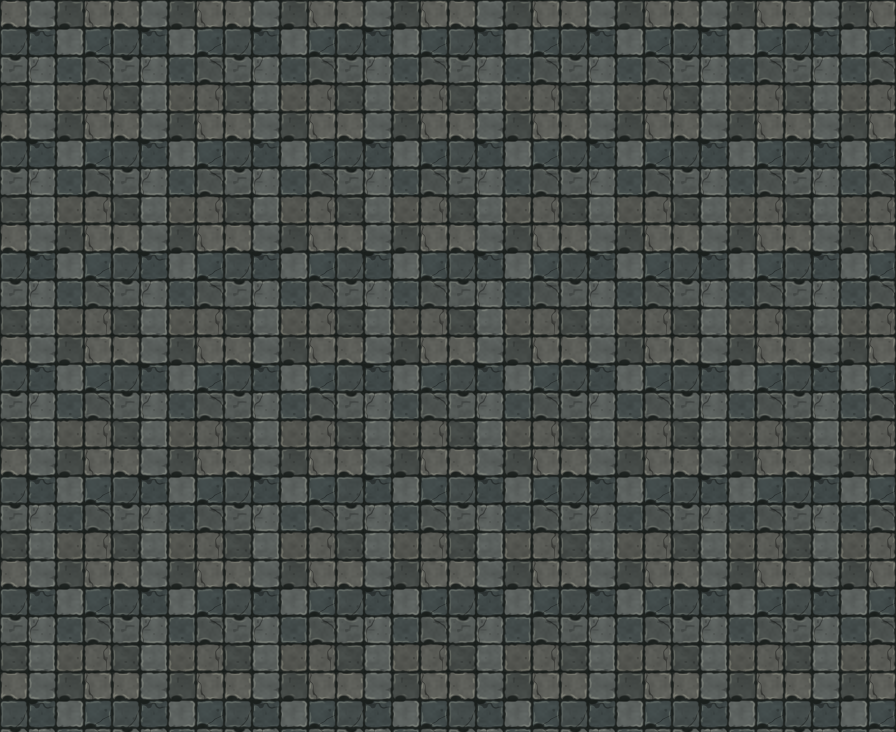
Give the GLSL for this texture, as a Shadertoy shader.

```glsl
// Worn grey-green stone tiles in a grid, with tones repeating every four by four tiles.

float hash(vec2 p) {
    return fract(sin(dot(p, vec2(127.1, 311.7))) * 43758.5453);
}

float noise(vec2 p) {
    vec2 i = floor(p), f = fract(p);
    f = f * f * (3.0 - 2.0 * f);
    return mix(mix(hash(i), hash(i + vec2(1, 0)), f.x),
               mix(hash(i + vec2(0, 1)), hash(i + vec2(1, 1)), f.x), f.y);
}

float roundedBox(vec2 p, float halfSize, float radius) {
    vec2 q = abs(p) - halfSize + radius;
    return length(max(q, 0.0)) + min(max(q.x, q.y), 0.0) - radius;
}

// Base brightness of each tile in the block, one column of the matrix per row
const mat4 TONES = mat4(0.345, 0.355, 0.265, 0.350,
                        0.280, 0.265, 0.365, 0.265,
                        0.330, 0.355, 0.275, 0.305,
                        0.265, 0.355, 0.310, 0.335);

vec3 stoneTiles(vec2 p) {
    vec2 id = mod(floor(p), 4.0);
    vec2 f = fract(p) - 0.5;
    vec2 grain = f + id * 17.0 + 5.0;
    float tone = TONES[int(id.y)][int(id.x)];

    // Uneven outline with a chip along the top or bottom of some tiles
    float d = roundedBox(f, 0.475, 0.11) + 0.05 * (noise(grain * 9.0) - 0.4);
    float side = hash(id + 7.0) < 0.7 ? -0.48 : 0.48;
    vec2 chip = vec2(0.7 * hash(id + 3.0) - 0.35, side);
    float chipSize = 0.13 * step(0.5, hash(id + 11.0));
    d = max(d, chipSize - length((f - chip) * vec2(0.7, 1.0)));

    // Mineral tint: warm on the first and last rows, cool on the dark tiles
    float warmth = (id.y == 0.0 || id.y == 3.0) && id.x != 1.0 ? 0.013 : 0.0;
    warmth -= 0.012 * smoothstep(0.31, 0.26, tone);
    vec3 color = tone + vec3(-0.002, 0.020, 0.010) + warmth * vec3(1.0, -0.2, -1.0);

    // Mottled face and small pits
    float mottle = 0.65 * noise(grain * 4.0) + 0.35 * noise(grain * 11.0);
    color *= 1.0 + 0.22 * (mottle - 0.5);
    color *= 1.0 - 0.2 * smoothstep(0.82, 0.95, noise(grain * 7.0 + 31.0));

    // Wandering crack across a corner of some tiles
    float angle = 6.283 * hash(id + 19.0);
    float bend = 0.22 * (noise(grain * 5.0 + 9.0) - 0.5);
    float crack = abs(dot(f, vec2(cos(angle), sin(angle))) - 0.3 + bend);
    color *= 1.0 - 0.35 * step(0.5, hash(id + 23.0)) * smoothstep(0.03, 0.01, crack);

    // Patchy light rim, then shaded outer edge and dark joint
    float rim = smoothstep(0.045, 0.0, abs(d + 0.055));
    color += rim * vec3(0.13, 0.13, 0.11) * smoothstep(0.3, 0.75, noise(grain * 5.0 + 43.0));
    color *= 1.0 - 0.3 * smoothstep(-0.04, 0.0, d);
    vec3 joint = vec3(0.09, 0.11, 0.10) + 0.035 * noise(grain * 8.0);
    return mix(color, joint, smoothstep(-0.015, 0.015, d));
}

void mainImage(out vec4 fragColor, in vec2 fragCoord) {
    // Average a 3 by 3 grid of samples; 32 tiles span the width from the top left
    vec3 sum = vec3(0.0);
    for (int i = 0; i < 9; i++) {
        vec2 offset = (vec2(i % 3, i / 3) - 1.0) / 3.0;
        vec2 p = fragCoord + offset;
        p.y = iResolution.y - p.y;
        sum += stoneTiles(p * 32.0 / iResolution.x);
    }
    fragColor = vec4(sum / 9.0, 1.0);
}
```
